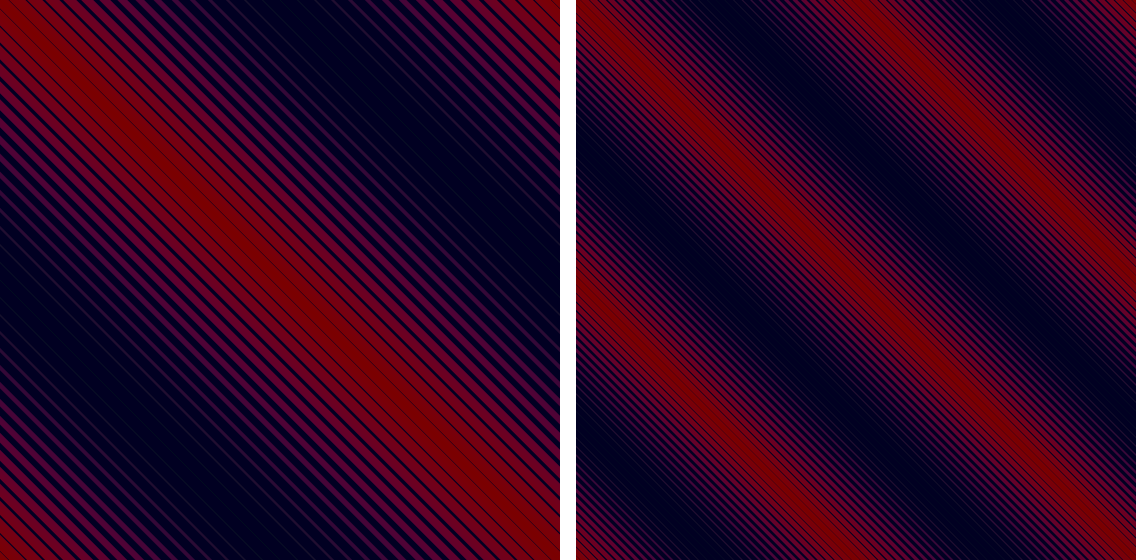
Left, the tile; right, the same tile 2 across and 2 down.
A WebGL 2 fragment shader for this pattern:

```glsl
#version 300 es
precision highp float;
// Diagonal stripes that swell to wide red bands and thin out into dark navy.

uniform vec2 u_resolution;
out vec4 fragColor;

// Stripe colour: red at the crest (0), through purple, to teal in the trough (1).
vec3 stripeColor(float d) {
    return vec3(0.48 * (1.0 - pow(d, 1.5)), 0.1 * d * d * d, 0.22 * sin(2.6 * d));
}

void main() {
    vec2 uv = gl_FragCoord.xy / u_resolution;
    float diagonal = uv.x + uv.y;

    // Triangle wave, one period per tile: 0 on the crest, 1 in the trough.
    float fade = 2.0 * abs(diagonal - round(diagonal));

    // 32 stripes per tile, each as wide as its height on the wave.
    float phase = diagonal * 32.0;
    float centerDist = abs(phase - round(phase));
    float pixel = 32.0 * length(1.0 / u_resolution);
    float stripe = clamp((0.5 * (1.0 - fade) - centerDist) / pixel + 0.5, 0.0, 1.0);

    vec3 navy = vec3(0.005, 0.0, 0.135);
    fragColor = vec4(mix(navy, stripeColor(fade), stripe), 1.0);
}
```
